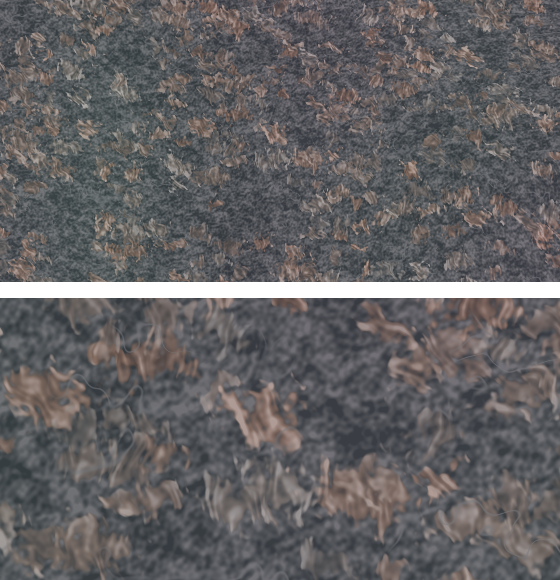
Top: the whole. Bottom: its middle third, enlarged.
This texture is drawn by a WebGL 2 fragment shader. Its source:

```glsl
#version 300 es
precision highp float;

// Polished dark granite: slate ground with fine grain, ragged brown crystals and thin pale veins.
// Crystals are jittered cells in a tilted, stretched grid; each is broken up by its own
// bent, directional streaks. Grain, veins and slow colour drift are gradient noise.

uniform vec2 u_resolution;
out vec4 outColor;

// Ground colours
const vec3 SLATE_DARK  = vec3(0.250, 0.268, 0.288);
const vec3 SLATE_MID   = vec3(0.328, 0.340, 0.358);
const vec3 SLATE_LIGHT = vec3(0.420, 0.422, 0.440);
// Crystal colours
const vec3 UMBER  = vec3(0.375, 0.345, 0.335);
const vec3 COPPER = vec3(0.485, 0.430, 0.405);
const vec3 PALE   = vec3(0.630, 0.585, 0.570);
const vec3 RUST_SHIFT = vec3(0.035, -0.012, -0.032);
const vec3 GREEN_SHIFT = vec3(-0.014, 0.008, -0.006);

// Layout, in canvas heights
const float GRAIN_TILT = -0.28;
const vec2  CELL_SIZE = vec2(0.076, 0.054);
const float CRYSTAL_SHARE = 0.60;
const float CLUSTERING = 0.80;
const float EDGE_FRAY = 0.55;
const vec2  BAND_FREQ = vec2(19.0, 48.0);
const vec2  STREAK_FREQ = vec2(36.0, 118.0);
const float GROUND_CONTRAST = 2.4;
const float GROUND_BIAS = -0.16;
const float VEIN_WIDTH = 0.085;

mat2 rotation(float a) {
  float c = cos(a), s = sin(a);
  return mat2(c, -s, s, c);
}

uint mixBits(uint x) {
  x ^= x >> 16; x *= 0x7feb352du;
  x ^= x >> 15; x *= 0x846ca68bu;
  return x ^ (x >> 16);
}

float hash(vec2 cell, uint salt) {
  uvec2 k = uvec2(ivec2(cell) + 32768);
  return float(mixBits(k.x + mixBits(k.y + mixBits(salt))) >> 8) / 16777216.0;
}

float cornerSlope(vec2 cell, vec2 offset) {
  float a = 6.28318 * hash(cell, 7u);
  return dot(vec2(cos(a), sin(a)), offset);
}

// Gradient noise, roughly -1 to 1
float noise(vec2 p) {
  vec2 i = floor(p), f = p - i;
  vec2 w = f * f * f * (f * (f * 6.0 - 15.0) + 10.0);
  vec2 e = vec2(1.0, 0.0);
  float low  = mix(cornerSlope(i, f), cornerSlope(i + e, f - e), w.x);
  float high = mix(cornerSlope(i + e.yx, f - e.yx), cornerSlope(i + e.xx, f - e.xx), w.x);
  return 1.6 * mix(low, high, w.y);
}

// Blend of three stops, t from -1 to 1 with some overshoot
vec3 ramp(vec3 low, vec3 mid, vec3 high, float t) {
  return t < 0.0 ? mix(mid, low, min(-t, 1.4)) : mix(mid, high, min(t, 1.3));
}

// Pale hairline cracks along the tilt
float vein(vec2 q, float bend) {
  float ridge = abs(noise(q * vec2(5.0, 12.0) + 0.3 * bend + 23.0));
  float line = 1.0 - smoothstep(0.0, VEIN_WIDTH, ridge);
  return line * smoothstep(-0.1, 0.4, noise(q * vec2(7.0, 11.0) + 61.0));
}

// Slate ground, finely speckled
vec3 ground(vec2 q, vec2 warp) {
  vec2 bent = q + 0.008 * warp;
  float tone = 0.30 * noise(bent * vec2(9.0, 16.0) + 3.1)
             + 0.42 * noise(bent * vec2(24.0, 44.0) + 17.3)
             + 0.50 * noise(rotation(0.5) * bent * vec2(56.0, 88.0) + 41.7)
             + 0.42 * noise(rotation(1.1) * q * 124.0 + 9.2);
  return ramp(SLATE_DARK, SLATE_MID, SLATE_LIGHT, tone * GROUND_CONTRAST + GROUND_BIAS);
}

// Adds the crystals of the surrounding cells over the ground
vec3 addCrystals(vec3 color, vec2 q, vec2 warp) {
  vec2 g = q / CELL_SIZE + 0.30 * warp;
  float chip = 0.6 * noise(q * 52.0 + 31.0) + 0.6 * noise(rotation(0.7) * q * 105.0 + 13.0);
  for (int y = -1; y <= 1; y++) {
    for (int x = -1; x <= 1; x++) {
      vec2 cell = floor(g) + vec2(x, y);
      vec2 center = cell + 0.5 + 0.9 * (vec2(hash(cell, 1u), hash(cell, 2u)) - 0.5);
      float share = CRYSTAL_SHARE + CLUSTERING * noise(center * CELL_SIZE * 3.2 + 11.0);
      if (hash(cell, 3u) > share) continue;

      // Streaks at two scales, bent by the warp
      float angle = mix(-1.55, -0.25, hash(cell, 8u));
      vec2 s = rotation(angle) * (q + 0.010 * warp.yx);
      float streak = 0.6 * noise(s * BAND_FREQ + 50.0 * hash(cell, 9u))
                   + 0.7 * noise(s * STREAK_FREQ + 50.0 * hash(cell, 12u));

      // Blocky outline, frayed by streaks and chips
      vec2 radius = mix(vec2(0.22), vec2(0.74, 0.62), vec2(hash(cell, 4u), hash(cell, 5u)));
      vec2 d = abs(rotation(hash(cell, 6u) - 0.5) * (g - center)) / radius;
      float reach = pow(dot(d * d * d, vec2(1.0)), 1.0 / 3.0);
      float cover = 1.0 - smoothstep(0.60, 1.12, reach - EDGE_FRAY * (streak + chip));

      float lift = 0.9 * hash(cell, 10u) - 0.80;
      vec3 crystal = ramp(UMBER, COPPER, PALE, 2.1 * streak + 0.9 * chip + lift);
      crystal += RUST_SHIFT * (1.6 * hash(cell, 11u) - 0.5);
      color = mix(color, crystal, cover * mix(0.6, 1.0, hash(cell, 13u)));
    }
  }
  return color;
}

void main() {
  vec2 p = gl_FragCoord.xy / u_resolution.y;
  vec2 q = rotation(GRAIN_TILT + 0.06 * noise(p * 0.9)) * p;
  vec2 warp = vec2(noise(q * 29.0 + 5.0), noise(q * 29.0 + 77.0));
  vec3 color = addCrystals(ground(q, warp), q, warp);
  color = mix(color, SLATE_LIGHT * 1.12, 0.55 * vein(q, warp.x));

  // Slow drift of hue and brightness over the slab
  color += GREEN_SHIFT * noise(p * 1.3 + 8.0) + 0.022 * noise(p * 1.7 + 2.0);
  outColor = vec4(clamp(color, 0.0, 1.0), 1.0);
}
```
